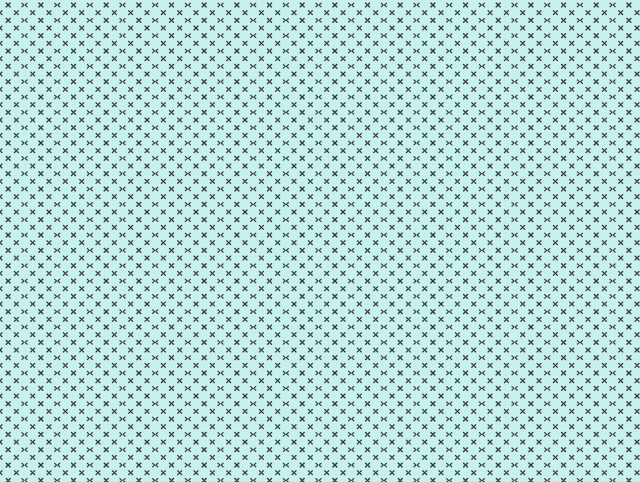
Reproduce this pattern procedurally as a WebGL 1 fragment shader.

```glsl
precision highp float;
uniform vec2 u_resolution;

float segmentDistance(vec2 p, vec2 a, vec2 b) {
  vec2 ab = b - a;
  return length(p - a - ab * clamp(dot(p - a, ab) / dot(ab, ab), 0.0, 1.0));
}

// Four mirrored arms; a gap pulls the cross apart into two chevrons.
float crossDistance(vec2 p, float gap, vec2 arm) {
  vec2 start = vec2(gap, 0.0);
  return segmentDistance(abs(p), start, start + arm);
}

void main() {
  // One unit is the column pitch; rows are counted from the top edge.
  float pixel = 39.18 / u_resolution.x;
  vec2 p = vec2(gl_FragCoord.x, u_resolution.y - gl_FragCoord.y) * pixel;

  // Staggered lattice: every other row shifts by half a column.
  float rowPitch = 0.4694;
  float row = floor((p.y - 0.306) / rowPitch + 0.5);
  float mainRow = 1.0 - mod(row, 2.0);
  float x = p.x - 0.5 * mainRow;
  float column = floor(x + 0.5);
  vec2 local = vec2(x - column, p.y - 0.306 - row * rowPitch);

  // Main rows alternate split crosses with slightly heavier ones.
  float split = mainRow * mod(column, 2.0);
  float heavy = mainRow - split;
  float halfWidth = 0.036 + 0.004 * heavy - 0.003 * split;
  vec2 arm = vec2(0.117, 0.114 - 0.008 * split);
  float d = crossDistance(local, 0.036 * split, arm) - halfWidth;

  float ink = 1.0 - smoothstep(-0.75 * pixel, 0.75 * pixel, d);
  vec3 mint = vec3(0.78, 0.95, 0.92);
  vec3 charcoal = vec3(0.16, 0.16, 0.17);
  gl_FragColor = vec4(mix(mint, charcoal, ink), 1.0);
}
```
